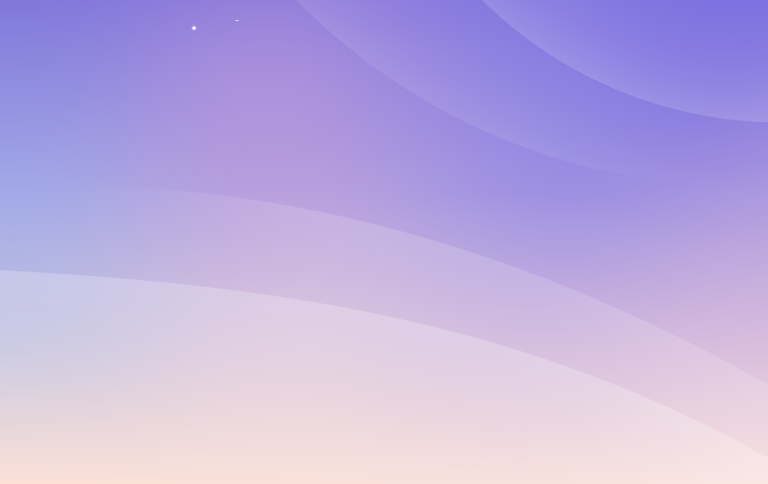
A Shadertoy shader for this background:

```glsl
// Dawn sky: indigo melting to peach, with two soft discs above and two veiled hills.
// Four vertical colour ramps are blended across the width; glows, translucent
// shapes with bright rims, and two small sparkles are layered on top.

const vec3 WHITE  = vec3(1.0);
const vec3 PINK   = vec3(0.714, 0.594, 0.863);
const vec3 INDIGO = vec3(0.475, 0.430, 0.880);

// Position of x between two stops, limited to 0..1.
float ramp(float from, float to, float x) {
    return clamp((x - from) / (to - from), 0.0, 1.0);
}

// Vertical colour ramp, depth running from 0 at the top to 1 at the bottom.
vec3 column(float depth, vec3 top, vec3 upper, vec3 lower, vec3 bottom) {
    vec3 color = mix(top, upper, ramp(0.0, 0.4, depth));
    color = mix(color, lower, ramp(0.4, 0.7, depth));
    return mix(color, bottom, ramp(0.7, 1.0, depth));
}

// Sky from four columns spread over the width.
vec3 skyColor(vec2 uv) {
    float depth = 1.0 - uv.y;
    vec3 left = column(depth, vec3(0.502, 0.470, 0.855), vec3(0.635, 0.665, 0.906),
                       vec3(0.770, 0.768, 0.880), vec3(0.985, 0.878, 0.835));
    vec3 rose = column(depth, vec3(0.555, 0.478, 0.859), vec3(0.727, 0.640, 0.867),
                       vec3(0.855, 0.776, 0.865), vec3(0.980, 0.880, 0.845));
    vec3 violet = column(depth, vec3(0.510, 0.462, 0.871), vec3(0.628, 0.576, 0.886),
                         vec3(0.816, 0.722, 0.866), vec3(0.972, 0.876, 0.855));
    vec3 right = column(depth, vec3(0.478, 0.431, 0.871), vec3(0.698, 0.620, 0.872),
                        vec3(0.843, 0.737, 0.865), vec3(0.978, 0.882, 0.868));
    vec3 color = mix(left, rose, smoothstep(0.0, 0.36, uv.x));
    color = mix(color, violet, smoothstep(0.36, 0.72, uv.x));
    return mix(color, right, smoothstep(0.72, 1.0, uv.x));
}

// Round falloff, 1 at the centre.
float glow(vec2 p, vec2 center, float radius) {
    vec2 q = (p - center) / radius;
    return exp(-dot(q, q));
}

// Translucent layer: brightest just inside its edge, fading with inner distance.
float veil(float inside, float fade, float residue, float soft) {
    float strength = mix(residue, 1.0, exp(-max(inside, 0.0) / fade));
    return smoothstep(-soft, soft, inside) * strength;
}

float discInside(vec2 p, vec2 center, float radius) {
    return radius - length(p - center);
}

// Four-pointed star with concave sides.
float sparkle(vec2 p, vec2 center, float radius, float soft) {
    vec2 q = sqrt(abs(p - center) / radius);
    float reach = q.x + q.y;
    float core = exp(-dot(p - center, p - center) / (radius * radius * 0.12));
    return max(1.0 - smoothstep(0.75, 1.0 + soft / radius, reach), core * 0.9);
}

void mainImage(out vec4 fragColor, in vec2 fragCoord) {
    vec2 uv = fragCoord / iResolution.xy;
    float aspect = iResolution.x / iResolution.y;
    float soft = 0.75 / iResolution.y;
    vec2 p = vec2(uv.x * aspect, uv.y);

    // Sky and broad glows
    vec3 color = skyColor(uv);
    color = mix(color, PINK, 0.48 * glow(p, vec2(0.345 * aspect, 0.77), 0.23));
    color = mix(color, INDIGO, 0.55 * glow(p, vec2(0.91 * aspect, 0.94), 0.30));

    // Discs hanging from the upper right
    float outer = discInside(p, vec2(aspect - 0.058, 1.902), 1.286);
    float inner = discInside(p, vec2(aspect + 0.025, 1.623), 0.876);
    float outerFade = 1.0 - smoothstep(0.65, 0.95, uv.x);
    color = mix(color, WHITE, 0.09 * outerFade * veil(outer, 0.14, 0.0, soft));
    color = mix(color, WHITE, 0.15 * veil(inner, 0.12, 0.0, soft));

    // Hills sweeping down to the right
    float x = uv.x;
    float farHill = 0.6168 - 0.4894 * (x - 0.083) * (x - 0.083);
    float nearHill = 0.4419 - x * (0.0892 + x * (0.0934 + x * 0.2054));
    float farFade = smoothstep(0.08, 0.45, x);
    color = mix(color, WHITE, 0.15 * farFade * veil(farHill - uv.y, 0.16, 0.15, soft));
    color = mix(color, WHITE, 0.23 * veil(nearHill - uv.y, 0.18, 0.05, soft));

    // Sparkles
    float stars = sparkle(p, vec2(0.2526 * aspect, 0.942), 0.0095, soft);
    stars = max(stars, 0.7 * sparkle(p, vec2(0.3086 * aspect, 0.9575), 0.0038, soft));
    color = mix(color, WHITE, 0.9 * stars);

    fragColor = vec4(color, 1.0);
}
```
